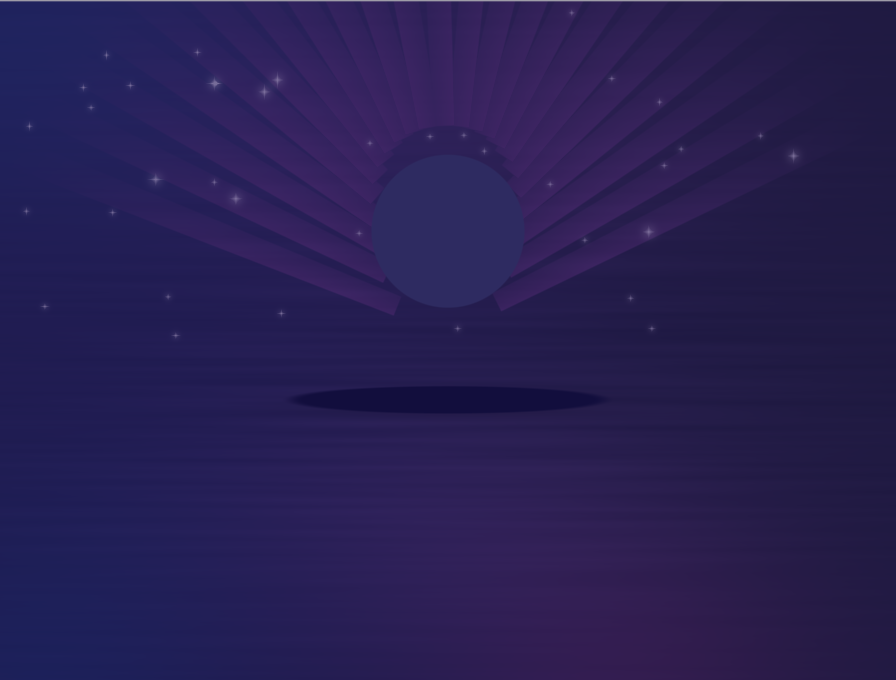
A WebGL 1 fragment shader for this background:

```glsl
precision highp float;
// Night stage: a flat moon in front of a fan of violet light bars, with
// sparkling stars and an oval shadow over a softly streaked floor.
// Positions are in canvas heights, with x measured from the centre line.

uniform vec2 u_resolution;

float hash(float n) {
    return fract(sin(n * 12.9898) * 43758.547);
}

vec2 gradientAt(vec2 cell) {
    float angle = 6.2832 * hash(dot(cell, vec2(1.37, 7.91)));
    return vec2(cos(angle), sin(angle));
}

float gradientNoise(vec2 p) {
    vec2 i = floor(p), f = fract(p);
    vec2 u = f * f * f * (f * (f * 6.0 - 15.0) + 10.0);
    vec2 e = vec2(1.0, 0.0);
    float low = mix(dot(gradientAt(i), f),
                    dot(gradientAt(i + e.xy), f - e.xy), u.x);
    float high = mix(dot(gradientAt(i + e.yx), f - e.yx),
                     dot(gradientAt(i + e.xx), f - e.xx), u.x);
    return mix(low, high, u.y);
}

// Soft elliptical spot of light
float glow(vec2 p, vec2 centre, vec2 size) {
    vec2 q = (p - centre) / size;
    return exp(-dot(q, q));
}

// Bars spread from the moon; the outer ones start lower and lie closer
float lightFan(vec2 p, float pixel) {
    float light = 0.0;
    for (int k = -11; k <= 11; k++) {
        float i = float(k);
        float spread = pow(abs(i) / 11.0, 3.0);
        float angle = i * (0.143 - 0.0035 * abs(i)) - 0.04;
        vec2 dir = vec2(sin(angle), cos(angle));
        vec2 d = p - vec2(0.0, 0.66 - 0.14 * spread);
        float along = dot(d, dir);
        float across = dot(d, vec2(dir.y, -dir.x)) * (k < 0 ? -1.0 : 1.0);
        float halfWidth = 0.014 + 0.012 * max(along, 0.0);
        float bar = smoothstep(pixel, -pixel, abs(across) - halfWidth);
        bar *= smoothstep(-pixel, pixel, along - 0.155 + 0.075 * spread);
        float shade = 0.72 + 0.28 * across / halfWidth;
        light = max(light, bar * shade);
    }
    return light * (1.0 - smoothstep(0.18, 0.68, length(p - vec2(0.0, 0.62))));
}

// Four-pointed sparkles, each with a faint halo
float stars(vec2 p) {
    float light = 0.0;
    for (int k = 1; k <= 38; k++) {
        float n = float(k);
        vec2 place = vec2(mix(-0.62, 0.54, hash(n)), mix(0.47, 0.99, hash(n + 51.3)));
        float large = step(0.84, hash(n + 97.7));
        vec2 q = abs(p - place) / mix(0.009, 0.015, large);
        float arms = max(0.0, 1.0 - sqrt(q.x) - sqrt(q.y));
        light += arms * 1.1 + exp(-2.0 * dot(q, q)) * mix(0.18, 0.3, large);
    }
    return min(light, 1.0);
}

void main() {
    vec2 p = (gl_FragCoord.xy - vec2(0.5 * u_resolution.x, 0.0)) / u_resolution.y;
    float pixel = 1.0 / u_resolution.y;

    // Navy base, blue at the left corners and violet over the floor
    vec3 color = mix(vec3(0.125, 0.105, 0.31), vec3(0.12, 0.1, 0.255),
                     smoothstep(-0.5, 0.66, p.x));
    color += vec3(-0.005, 0.03, 0.055) * glow(p, vec2(-0.66, 0.95), vec2(0.38, 0.3));
    color += vec3(-0.015, 0.02, 0.04) * glow(p, vec2(-0.6, 0.0), vec2(0.3, 0.3));
    color += vec3(0.055, 0.025, 0.055) * glow(p, vec2(0.02, 0.23), vec2(0.4, 0.2));
    color += vec3(0.065, 0.005, 0.03) * glow(p, vec2(0.27, 0.0), vec2(0.3, 0.2));
    color += vec3(0.055, 0.025, 0.055) * glow(p, vec2(0.0, 0.84), vec2(0.42, 0.26));

    color = mix(color, vec3(0.27, 0.15, 0.41), 0.7 * lightFan(p, pixel));

    // Long horizontal streaks, strongest around the horizon
    float streak = gradientNoise(p * vec2(1.8, 75.0))
                 + 0.5 * gradientNoise(p * vec2(3.0, 150.0) + 19.0);
    color += vec3(0.022, 0.015, 0.025) * streak
           * (0.25 + glow(p, vec2(0.0, 0.4), vec2(0.6, 0.22)));

    color = mix(color, vec3(0.57, 0.52, 0.68), 0.75 * stars(p));

    // Moon
    float moon = length(p - vec2(0.0, 0.66)) - 0.1125;
    color = mix(color, vec3(0.18, 0.17, 0.38), smoothstep(pixel, -pixel, moon));

    // Oval floor shadow with a soft lower rim
    vec2 oval = p - vec2(0.0, 0.412);
    color *= 1.0 - 0.15 * glow(oval, vec2(0.0, -0.008), vec2(0.2, 0.018));
    float shadow = (length(oval / vec2(0.23, 0.02)) - 1.0) * 0.02;
    color = mix(color, vec3(0.07, 0.055, 0.24), smoothstep(pixel, -pixel, shadow));

    // Pale hairline along the top edge
    color = mix(color, vec3(0.62, 0.61, 0.66), smoothstep(0.997, 0.999, p.y));

    gl_FragColor = vec4(color, 1.0);
}
```
